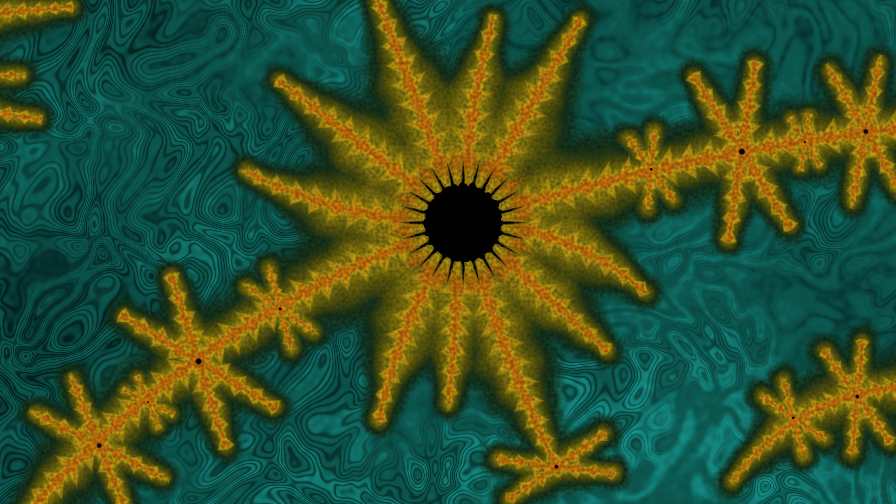
This background is drawn by a WebGL 1 fragment shader. Its source:

```glsl
precision highp float;
// A black disc with feathery golden arms and star-shaped joints over teal swirls.
// Arms are bowed segments with a serrated width; their distance drives the glow.
// The swirls are contour lines of domain-warped gradient noise.
uniform vec2 u_resolution;

const float TAU = 6.28318;
const vec2 CENTER = vec2(0.919, 0.558);
const vec3 ORANGE = vec3(0.68, 0.39, 0.04);
const vec3 GOLD = vec3(0.64, 0.53, 0.06);
const vec3 MUSTARD = vec3(0.46, 0.41, 0.05);
const vec3 OLIVE = vec3(0.30, 0.29, 0.04);
const vec3 MOSS = vec3(0.07, 0.17, 0.09);
const vec3 DEEP_TEAL = vec3(0.015, 0.17, 0.16);
const vec3 TEAL = vec3(0.04, 0.32, 0.29);
const vec3 BRIGHT_TEAL = vec3(0.08, 0.56, 0.53);

vec2 gradient(vec2 cell) {
  float a = TAU * fract(sin(dot(cell, vec2(127.1, 311.7))) * 4375.85);
  return vec2(cos(a), sin(a));
}

float noise(vec2 p) {
  vec2 i = floor(p), f = fract(p);
  vec2 u = f * f * f * (f * (f * 6.0 - 15.0) + 10.0);
  vec2 e = vec2(1.0, 0.0);
  float low = mix(dot(gradient(i), f), dot(gradient(i + e.xy), f - e.xy), u.x);
  float high = mix(dot(gradient(i + e.yx), f - e.yx), dot(gradient(i + 1.0), f - 1.0), u.x);
  return mix(low, high, u.y);
}

float spike(float x) {
  return abs(2.0 * fract(x) - 1.0);
}

// Serrated arm from a to b: x = offset over local width,
// y = distance stretched towards the tip, z = joint distance
vec3 frond(vec2 p, vec2 a, vec2 b, float bow, float width) {
  float len = length(b - a);
  vec2 dir = (b - a) / len;
  float u = dot(p - a, dir);
  float t = clamp(u / len, 0.0, 1.0);
  float v = abs(dot(p - a, vec2(-dir.y, dir.x)) - bow * 4.0 * t * (1.0 - t) * len);
  float dist = length(vec2(v, u - t * len));
  float toTip = smoothstep(0.0, 0.22, len * (1.0 - t));
  float x = (u - 0.45 * v) / (1.15 * width);
  float clump = spike(x);
  float teeth = 0.27 + 0.75 * clump * clump * clump + 0.2 * spike(x * 3.0 + 0.5);
  float local = width * mix(0.45, 1.0, toTip) * teeth;
  return vec3(dist / local, dist / mix(0.42, 1.0, toTip), 1.0);
}

// Two crossing fronds set across the axis of an arm
vec3 star(vec2 p, float axis, float radius) {
  vec3 field = vec3(9.0, 9.0, length(p) / radius);
  for (int i = 0; i < 2; i++) {
    float a = axis + 1.28 + 0.72 * float(i);
    vec2 dir = vec2(cos(a), sin(a));
    vec2 q = dot(p, dir) < 0.0 ? -p : p;
    field = min(field, frond(q, vec2(0.0), dir * radius, 0.0, 0.018 + 0.11 * radius));
  }
  return field;
}

vec3 ray(vec2 p, vec2 tip, float bow) {
  return frond(p, vec2(0.0), tip, bow, 0.036);
}

vec3 skeleton(vec2 p) {
  // Arms around the disc, clockwise from the top
  vec3 f = ray(p, vec2(-0.178, 0.465), 0.0);
  f = min(f, ray(p, vec2(0.058, 0.40), 0.03));
  f = min(f, ray(p, vec2(0.231, 0.40), 0.0));
  f = min(f, ray(p, vec2(1.05, 0.205), 0.03));
  f = min(f, ray(p, vec2(0.361, -0.137), 0.09));
  f = min(f, ray(p, vec2(0.285, -0.252), 0.0));
  f = min(f, ray(p, vec2(0.185, -0.484), -0.02));
  f = min(f, ray(p, vec2(-0.028, -0.356), 0.0));
  f = min(f, ray(p, vec2(-0.167, -0.391), -0.05));
  f = min(f, ray(p, vec2(-0.92, -0.64), -0.07));
  f = min(f, ray(p, vec2(-0.428, 0.10), 0.06));
  f = min(f, ray(p, vec2(-0.363, 0.28), 0.0));
  // Separate branches at the borders
  f = min(f, frond(p, vec2(0.89, -0.325), vec2(0.535, -0.512), -0.12, 0.026));
  f = min(f, frond(p, vec2(-0.942, 0.414), vec2(-0.78, 0.428), 0.0, 0.028));
  f = min(f, frond(p, vec2(-0.942, 0.222), vec2(-0.845, 0.206), 0.0, 0.03));
  f = min(f, frond(p, vec2(-0.93, 0.292), vec2(-0.877, 0.292), 0.0, 0.026));
  // Star joints on the long arms
  f = min(f, star(p - vec2(0.553, 0.141), 0.14, 0.175));
  f = min(f, star(p - vec2(0.799, 0.181), 0.10, 0.14));
  f = min(f, star(p - vec2(0.373, 0.106), 0.20, 0.075));
  f = min(f, star(p - vec2(0.678, 0.160), 0.14, 0.05));
  f = min(f, star(p - vec2(-0.525, -0.275), 0.60, 0.175));
  f = min(f, star(p - vec2(-0.722, -0.442), 0.68, 0.14));
  f = min(f, star(p - vec2(-0.363, -0.171), 0.55, 0.08));
  f = min(f, star(p - vec2(-0.625, -0.356), 0.68, 0.05));
  f = min(f, star(p - vec2(0.185, -0.484), -1.40, 0.115));
  f = min(f, star(p - vec2(0.782, -0.345), 0.20, 0.11));
  return min(f, star(p - vec2(0.655, -0.387), 0.55, 0.075));
}

vec3 swirls(vec2 p) {
  vec2 warp = vec2(noise(p * 4.5 + 3.1), noise(p * 4.5 + 17.7));
  float n = noise(p * 7.0 + 2.4 * warp) + 0.35 * noise(p * 15.0 + 3.0 * warp.yx);
  float lines = 0.5 + 0.5 * sin(n * 70.0);
  float pools = 0.5 + 0.5 * sin(n * 13.0 + 2.0 * warp.x);
  // Lines come and go from place to place
  float ink = smoothstep(-0.3, 0.4, noise(p * 5.0 + 31.0) - 0.3 * p.x);
  float light = 0.27 + 0.36 * pools + 0.16 * ink * lines + 0.3 * noise(p * 2.5 + 8.0);
  light += 0.3 * exp(-7.0 * dot(p - vec2(0.36, -0.4), p - vec2(0.36, -0.4)));
  light -= 0.14 * smoothstep(-0.45, -0.9, p.x);
  light += 0.15 * noise(p * 60.0);
  vec3 color = mix(DEEP_TEAL, TEAL, smoothstep(0.0, 0.48, light));
  color = mix(color, BRIGHT_TEAL, smoothstep(0.48, 1.15, light));
  return color * mix(1.0 - 0.32 * ink, 1.03, smoothstep(0.0, 0.5, lines));
}

void main() {
  vec2 p = gl_FragCoord.xy / u_resolution.y - CENTER;
  float pixel = 1.0 / u_resolution.y;
  float r = length(p);
  vec3 field = skeleton(p);
  float grain = noise(p * 150.0);

  // Glow around the arms, wider near the disc
  float glow = field.y / mix(0.125, 0.062, smoothstep(0.12, 0.4, r));
  glow += 0.25 * noise(p * 20.0) + 0.12 * grain;
  vec3 halo = mix(MUSTARD, OLIVE, smoothstep(0.2, 0.55, glow));
  halo = mix(halo, MOSS, smoothstep(0.45, 0.95, glow)) * (1.0 + 0.45 * grain);
  vec3 color = mix(halo, swirls(p), smoothstep(0.85, 1.7, glow));

  // Serrated arms with orange spines and dark joints
  float depth = field.x + 0.3 * grain;
  vec3 arm = mix(ORANGE, GOLD, smoothstep(0.15, 0.75, depth)) * (1.0 + 0.4 * grain);
  color = mix(color, arm, 1.0 - smoothstep(0.75, 1.25, depth));
  color *= smoothstep(0.02, 0.045, field.z);

  // Corona of petals, split by tapering filaments
  float petal = spike(atan(p.y, p.x) * 24.0 / TAU);
  float rim = 0.165 - 0.035 * petal + 0.02 * grain;
  vec3 corona = mix(GOLD, ORANGE, smoothstep(0.09, 0.125, r + 0.02 * grain));
  corona *= 0.95 + 0.5 * grain - 0.2 * petal;
  color = mix(color, corona, 1.0 - smoothstep(rim - 0.045, rim, r));
  float across = (1.0 - petal) * r * TAU / 48.0;
  float thick = 0.0024 * (1.0 - smoothstep(0.085, 0.13, r)) * (1.0 + 1.2 * grain);
  color *= smoothstep(thick - pixel, thick + pixel, across + 0.1 * max(r - 0.118, 0.0));

  // Scalloped disc
  float edge = 0.076 + 0.007 * petal * petal + 0.006 * grain;
  color *= smoothstep(edge - pixel, edge + pixel, r);
  gl_FragColor = vec4(color, 1.0);
}
```
